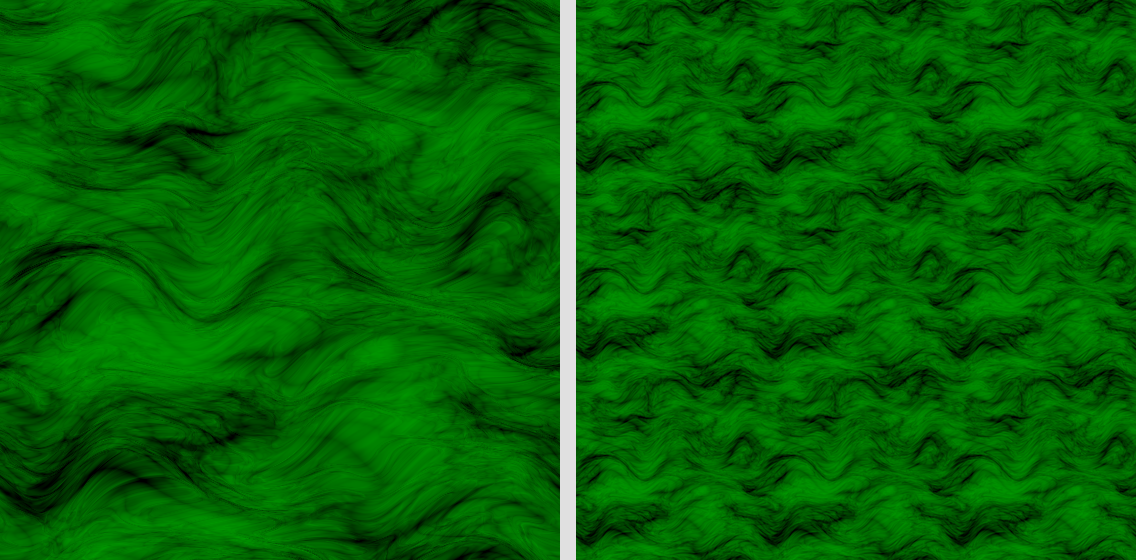
Left: one tile. Right: repeated 3 by 3.
Reproduce this texture procedurally as a WebGL 1 fragment shader.

```glsl
precision highp float;
uniform vec2 u_resolution;

const float TAU = 6.2831853;
const vec3 GREEN = vec3(0.0, 1.0, 0.0);
const float BASE_LEVEL = 0.505;      // green level of smooth, uncreased areas
const float MAX_LEVEL = 0.64;
const float CLOUD_GAIN = 0.17;       // broad light and dark patches
const float CREASE_GAIN = 0.21;      // depth of the dark creases
const float CREASE_WIDTH = 0.11;
const float CREASE_FALLOFF = 0.86;   // strength ratio of successive octaves
const float FILAMENT_GAIN = 0.085;   // thin light strands
const float FILAMENT_WIDTH = 0.05;
const float CROSS_SLOPE = 0.28;      // tilt between octaves
const vec2 CLOUD_CELLS = vec2(3.0, 5.0);
const vec2 CLOUD_DETAIL_CELLS = vec2(7.0, 13.0);
const vec2 CREASE_CELLS = vec2(3.0, 10.0);
const vec2 FILAMENT_CELLS = vec2(11.0, 28.0);
const vec2 OCTAVE_WARP = vec2(0.4, 0.6);
const vec2 SEED_SHIFT = vec2(0.37, 0.71);
const int OCTAVES = 5;

// Unit gradient of a lattice point, wrapped to the number of cells
vec2 gradientAt(vec2 cell, vec2 cells, float seed) {
  cell = floor(mod(cell + 0.5, cells));
  float h = fract(sin(dot(cell, vec2(127.1, 311.7)) + seed * 17.3) * 43758.55);
  return vec2(cos(TAU * h), sin(TAU * h));
}

// Gradient noise that repeats over the unit square
float tiledNoise(vec2 p, vec2 cells, float seed) {
  p = p * cells + seed * SEED_SHIFT;
  vec2 cell = floor(p);
  vec2 f = p - cell;
  vec2 fade = f * f * f * (f * (f * 6.0 - 15.0) + 10.0);
  vec2 right = vec2(1.0, 0.0);
  vec2 up = vec2(0.0, 1.0);
  float a = dot(gradientAt(cell, cells, seed), f);
  float b = dot(gradientAt(cell + right, cells, seed), f - right);
  float c = dot(gradientAt(cell + up, cells, seed), f - up);
  float d = dot(gradientAt(cell + 1.0, cells, seed), f - 1.0);
  return mix(mix(a, b, fade.x), mix(c, d, fade.x), fade.y);
}

// Layered sines that bend the horizontal strands into rolling waves
float flowLift(vec2 p) {
  float bend = sin(TAU * (p.x - p.y) + 0.7);
  float ripple = sin(TAU * (2.0 * p.x + p.y) + 4.1);
  return 0.030 * sin(TAU * (2.0 * p.x + p.y) + 0.9 * bend)
       + 0.013 * sin(TAU * (3.0 * p.x - 2.0 * p.y) + 1.1 * ripple + 2.0);
}

// Peaks where the noise crosses zero, softened to the size of a pixel
float ridge(float n, float width, float rows) {
  float soft = 0.25 * rows / u_resolution.y;
  return exp(-sqrt(n * n + soft * soft) / width);
}

void main() {
  vec2 p = gl_FragCoord.xy / u_resolution;
  p.y += flowLift(p);

  // Broad patches
  float cloud = tiledNoise(p, CLOUD_CELLS, 1.0)
              + 0.5 * tiledNoise(p, CLOUD_DETAIL_CELLS, 2.0);

  // Creases gather in the dark patches; each octave runs at its own tilt
  float baseWeight = clamp(0.75 - 0.7 * cloud, 0.25, 1.3);
  float weight = baseWeight;
  float gain = 1.0;
  float creases = 0.0;
  vec2 cells = CREASE_CELLS;
  for (int i = 0; i < OCTAVES; i++) {
    float octave = float(i);
    float waves = 2.0 + octave;
    vec2 q = p;
    q.y += CROSS_SLOPE / (TAU * waves)
         * sin(TAU * (waves * p.x + 3.0 * p.y) + 2.4 * octave);
    float n = tiledNoise(q, cells, 3.0 + octave);
    float crease = ridge(n, CREASE_WIDTH, cells.y);
    creases += gain * weight * crease;
    weight = baseWeight * mix(0.65, 1.0, crease);
    gain *= CREASE_FALLOFF;
    p += n * OCTAVE_WARP / cells;
    cells *= 2.0;
  }

  // Thin light strands, coarse and fine
  float coarse = tiledNoise(p, FILAMENT_CELLS, 11.0);
  float fine = tiledNoise(p, FILAMENT_CELLS * 2.0, 12.0);
  float filaments = ridge(coarse, FILAMENT_WIDTH, FILAMENT_CELLS.y)
                  + ridge(fine, FILAMENT_WIDTH, FILAMENT_CELLS.y * 2.0);

  float level = BASE_LEVEL + CLOUD_GAIN * cloud - CREASE_GAIN * creases
              + FILAMENT_GAIN * baseWeight * filaments;
  gl_FragColor = vec4(GREEN * clamp(level, 0.0, MAX_LEVEL), 1.0);
}
```
